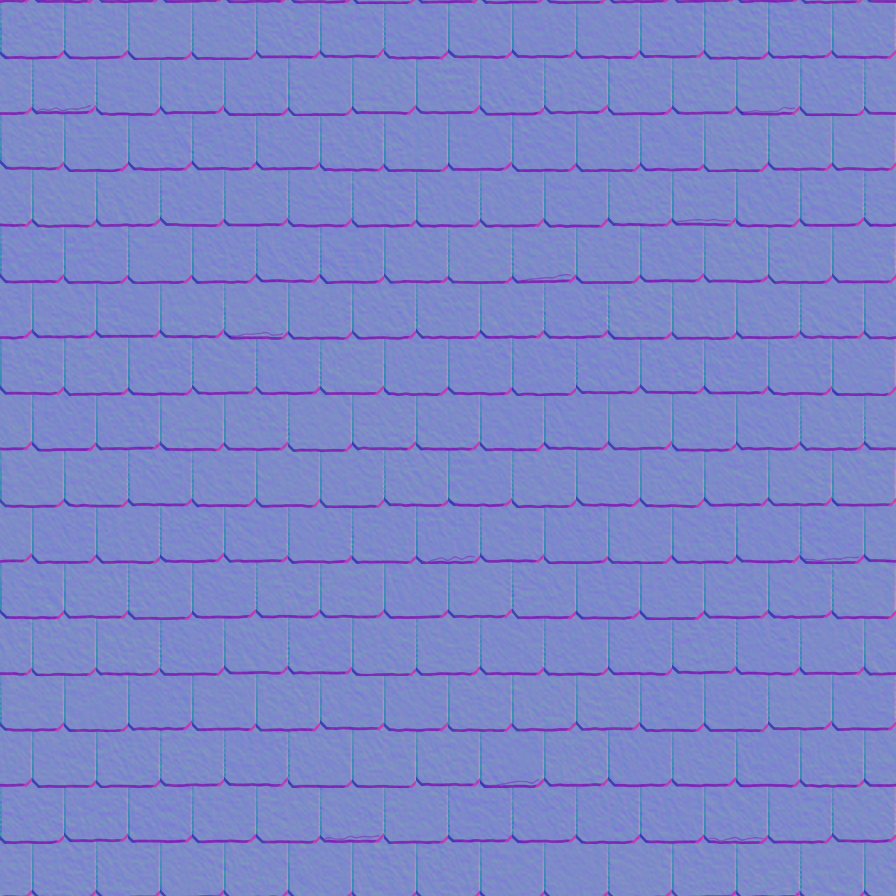
A Shadertoy shader for this texture map:

```glsl
// Tangent-space normal map of a shingle roof: staggered rows of tiles with
// clipped lower corners. Each tile yields an edge slope and a coverage, laid over
// the row below; wrapped noise adds grain, and slopes are encoded as colour.

const vec2 GRID = vec2(14.0, 16.0);            // tiles across, rows down (even)
const vec2 TILE = 1.0 / GRID;
const float ROW_SHIFT = 0.0046;                // lowers all rows slightly
const float BOTTOM_JITTER = 0.0026;            // uneven hanging of tiles
const float BOTTOM_WIDTH = 0.0031;
const float RIGHT_WIDTH = 0.0015;
const float LEFT_WIDTH = 0.0020;
const float CORNER_WIDTH = 0.0030;
const float CORNER_CUT = 0.0058;
const float CHIP_CHANCE = 0.05;
const float GRAIN = 0.20;
const vec3 FLAT_COLOR = vec3(0.490, 0.540, 0.792);
const vec2 SLOPE_GAIN = vec2(0.31, 0.37);      // red and green per unit slope
const float STEEP_DARKEN = 0.09;               // blue lost on steep edges

float hash(vec2 p) {
    vec3 q = fract(vec3(p.xyx) * 0.1031);
    q += dot(q, q.yzx + 33.33);
    return fract((q.x + q.y) * q.z);
}

// Value noise that repeats after `period` cells.
float noise(vec2 p, float period) {
    vec2 i = floor(p), f = fract(p);
    f = f * f * (3.0 - 2.0 * f);
    vec2 a = mod(i, period), b = mod(i + 1.0, period);
    return mix(mix(hash(a), hash(vec2(b.x, a.y)), f.x),
               mix(hash(vec2(a.x, b.y)), hash(b), f.x), f.y);
}

// Slope of the noise surface, by differences.
vec2 noiseSlope(vec2 uv, float period) {
    vec2 p = uv * period;
    const float e = 0.5;
    return vec2(noise(p + vec2(e, 0.0), period) - noise(p - vec2(e, 0.0), period),
                noise(p + vec2(0.0, e), period) - noise(p - vec2(0.0, e), period));
}

// One inside the band next to an edge, zero deeper in the tile.
float edgeBand(float depth, float width, float soft) {
    return 1.0 - smoothstep(width - soft, width + soft, depth);
}

// xy: edge slope, z: coverage, w: random tone of the tile in this row.
vec4 shingle(vec2 uv, float row, float soft) {
    float wrappedRow = mod(row, GRID.y);
    float column = uv.x * GRID.x + 0.5 * mod(row + 1.0, 2.0);
    vec2 id = vec2(mod(floor(column), GRID.x), wrappedRow);
    float x = (fract(column) - 0.5) * TILE.x;
    float y = uv.y + ROW_SHIFT - row * TILE.y;
    float side = x < 0.0 ? -1.0 : 1.0;

    // Ragged, slightly tilted lower edge
    float wobble = noise(vec2(uv.x * 128.0, wrappedRow * 8.0), 128.0) - 0.5;
    float tilt = (hash(id + 41.0) - 0.5) * 0.02;
    float bottom = y - hash(id + 7.0) * BOTTOM_JITTER - wobble * 0.0011 - tilt * x;
    float flank = 0.5 * TILE.x - abs(x);
    float cut = CORNER_CUT * mix(0.8, 1.2, hash(id + vec2(19.0, side + 3.0)));
    float corner = (flank + bottom - cut) * 0.7071;

    // Joints fade upward; some are broken into beads
    float jointId = mod(floor(column + 0.5), GRID.x);
    float beaded = smoothstep(0.45, 0.9, hash(vec2(jointId, wrappedRow) + 61.0));
    float beads = 0.5 + 0.5 * sin(y * 1150.0 + 6.0 * hash(id + 5.0));
    float joint = mix(0.9, 0.45, smoothstep(0.2, 1.0, y / TILE.y));
    joint *= mix(1.0, 0.35 + 0.9 * beads, beaded * 0.8);
    float flankWidth = side > 0.0 ? RIGHT_WIDTH : LEFT_WIDTH;

    vec2 slope = vec2(0.0, -edgeBand(bottom, BOTTOM_WIDTH, soft));
    slope = mix(slope, vec2(side, 0.0), edgeBand(flank, flankWidth, soft) * joint);
    slope = mix(slope, vec2(side, -1.0) * 0.78, edgeBand(corner, CORNER_WIDTH, soft));

    // Occasional slanted crack above the lower edge
    float chipped = step(hash(id + 83.0), CHIP_CHANCE);
    float crack = bottom - 0.0045 - 0.06 * (x + 0.25 * TILE.x) - wobble * 0.003;
    float crackLine = edgeBand(abs(crack), 0.0008, soft) * step(0.006, flank);
    slope.y -= chipped * crackLine * 0.55 * step(BOTTOM_WIDTH, bottom);

    float coverage = smoothstep(-soft, soft, min(bottom, corner));
    return vec4(slope, coverage, hash(id + 29.0) - 0.5);
}

void mainImage(out vec4 fragColor, in vec2 fragCoord) {
    vec2 uv = fragCoord / iResolution.xy;
    float soft = max(0.7 / iResolution.y, 0.0007);

    // Upper row over the row it overlaps
    float row = floor((uv.y + ROW_SHIFT) * GRID.y);
    vec4 upper = shingle(uv, row, soft);
    vec4 lower = shingle(uv, row - 1.0, soft);
    // The lower tile is seen only at its top, far from its own lower edge
    vec4 surface = mix(lower, upper, upper.z);

    // Mineral grain at two scales, with faint worn patches
    float patches = mix(0.75, 1.25, noise(uv * 24.0, 24.0));
    vec2 grain = noiseSlope(uv, 320.0) * 0.7 + noiseSlope(uv, 170.0) * 0.5;
    grain *= GRAIN * patches;

    // Encode slopes as colour
    vec2 slope = surface.xy + grain;
    vec3 color = FLAT_COLOR;
    color.rg += slope * SLOPE_GAIN;
    color.b -= STEEP_DARKEN * min(length(surface.xy), 1.0) + 0.28 * grain.y;
    color += surface.w * vec3(0.006, 0.012, -0.012);
    fragColor = vec4(clamp(color, 0.0, 1.0), 1.0);
}
```
